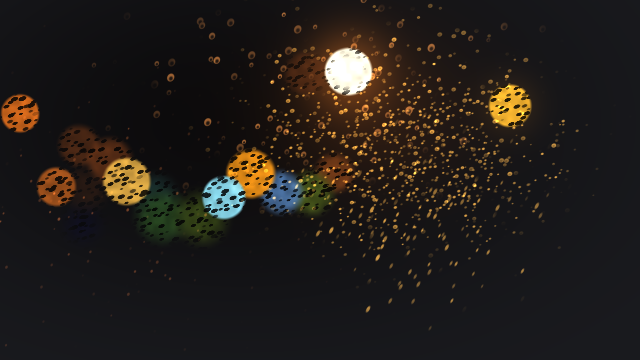
Write a Shadertoy shader that draws this background.

```glsl
float hash(vec2 p) {
    vec3 q = fract(p.xyx * 0.1031);
    q += dot(q, q.yzx + 33.33);
    return fract((q.x + q.y) * q.z);
}

float noise(vec2 p) {
    vec2 i = floor(p), f = fract(p);
    f = f * f * (3.0 - 2.0 * f);
    vec2 e = vec2(1.0, 0.0);
    return mix(mix(hash(i), hash(i + e), f.x),
               mix(hash(i + e.yx), hash(i + e.xx), f.x), f.y);
}

float disc(vec2 p, vec2 center, float radius, float blur) {
    return 1.0 - smoothstep(radius - blur, radius + blur, length(p - center));
}

float glow(vec2 p, vec2 center, vec2 spread) {
    vec2 d = (p - center) / spread;
    return exp(-dot(d, d));
}

// Lays a translucent bokeh disc, dirtied by drops, over a colour
vec3 bokeh(vec3 base, vec2 p, vec2 center, float radius, float blur,
           vec3 tint, float alpha, float dirt) {
    float mottling = 0.82 + 0.3 * noise(p * 60.0);
    vec3 lit = tint * mottling * (1.0 - dirt);
    return mix(base, lit, alpha * disc(p, center, radius, blur));
}

// Scattered drops: solid or ringed, drawn out along an axis
float drops(vec2 p, float cells, vec2 axis, float stretch, vec2 sizes,
            float hollow, float density) {
    vec2 q = p * cells, id = floor(q);
    float blur = max(0.05, 0.7 * cells / iResolution.y);
    float cover = 0.0;
    for (int y = -1; y <= 1; y++) {
        for (int x = -1; x <= 1; x++) {
            vec2 cell = id + vec2(x, y);
            vec2 d = q - cell - vec2(hash(cell), hash(cell + 47.3));
            d = vec2(dot(d, axis) / stretch, dot(d, vec2(-axis.y, axis.x)));
            float radius = mix(sizes.x, sizes.y, hash(cell + 91.7));
            float r = length(d);
            float shape = 1.0 - smoothstep(radius - blur, radius + blur, r);
            float rim = smoothstep(0.2, 0.85, length(d + 0.2 * radius) / radius);
            shape *= mix(1.0, rim, hollow);
            float present = smoothstep(0.0, 0.12, density - hash(cell + 17.1));
            float shine = mix(0.35, 1.0, hash(cell + 63.9));
            cover = max(cover, shape * present * shine);
        }
    }
    return cover;
}

void mainImage(out vec4 fragColor, in vec2 fragCoord) {
    vec2 p = fragCoord / iResolution.y;
    vec3 gold = vec3(0.96, 0.68, 0.24);
    vec3 amber = vec3(0.95, 0.58, 0.09);
    vec3 rust = vec3(0.43, 0.21, 0.09);
    vec3 green = vec3(0.23, 0.30, 0.09);
    vec2 lampPos = vec2(0.968, 0.801);

    // Night glass, deepest left of the middle
    vec3 col = vec3(0.102, 0.105, 0.122);
    col = mix(col, vec3(0.043, 0.039, 0.043), glow(p, vec2(0.68, 0.66), vec2(0.85, 0.50)));
    col += vec3(0.12, 0.055, 0.012) * glow(p, vec2(1.03, 0.69), vec2(0.27, 0.22));
    col += vec3(0.34, 0.17, 0.04) * glow(p, lampPos, vec2(0.11));
    col += vec3(0.12, 0.07, 0.01) * glow(p, vec2(1.417, 0.706), vec2(0.08));

    // Dark drops that block the lights
    vec2 slant = normalize(vec2(1.0, 0.38));
    float dirt = drops(p, 52.0, slant, 1.9, vec2(0.14, 0.30), 0.0, 0.85);
    dirt = smoothstep(0.1, 0.55, dirt) * 0.85;

    // Dim, soft lights
    col = bokeh(col, p, vec2(0.23, 0.375), 0.04, 0.04, vec2(0.05, 0.16).xxy, 0.5, dirt);
    col = bokeh(col, p, vec2(0.24, 0.48), 0.05, 0.035, rust, 0.25, dirt);
    col = bokeh(col, p, vec2(0.22, 0.595), 0.055, 0.012, rust, 0.60, dirt);
    col = bokeh(col, p, vec2(0.305, 0.555), 0.058, 0.016, rust, 0.75, dirt);
    col = bokeh(col, p, vec2(0.85, 0.796), 0.055, 0.015, rust, 0.50, dirt);
    col = bokeh(col, p, vec2(0.43, 0.457), 0.050, 0.030, vec3(0.12, 0.24, 0.23), 0.65, dirt);
    col = bokeh(col, p, vec2(0.45, 0.398), 0.062, 0.030, vec3(0.16, 0.29, 0.13), 0.85, dirt);
    col = bokeh(col, p, vec2(0.56, 0.395), 0.062, 0.034, green, 0.80, dirt);
    col = bokeh(col, p, vec2(0.93, 0.519), 0.050, 0.016, vec3(0.52, 0.26, 0.10), 0.80, dirt);
    col = bokeh(col, p, vec2(0.865, 0.463), 0.055, 0.022, vec3(0.30, 0.37, 0.11), 0.85, dirt);
    col = bokeh(col, p, vec2(0.782, 0.465), 0.056, 0.016, vec3(0.30, 0.46, 0.66), 0.88, dirt);

    // Bright lights
    col = bokeh(col, p, vec2(0.056, 0.685), 0.052, 0.005, vec3(0.88, 0.43, 0.11), 0.90, dirt);
    col = bokeh(col, p, vec2(0.157, 0.481), 0.053, 0.006, vec3(0.76, 0.38, 0.12), 0.80, dirt);
    col = bokeh(col, p, vec2(0.352, 0.496), 0.065, 0.006, vec3(0.92, 0.70, 0.28), 0.92, dirt);
    col = bokeh(col, p, vec2(0.697, 0.517), 0.066, 0.008, amber, 0.95, dirt);
    col = bokeh(col, p, vec2(0.622, 0.451), 0.059, 0.005, vec3(0.55, 0.87, 0.95), 0.95, dirt);
    col = bokeh(col, p, vec2(1.417, 0.706), 0.058, 0.005, vec3(1.0, 0.73, 0.19), 0.97, dirt);
    float lampDirt = dirt * smoothstep(0.035, 0.07, length(p - lampPos));
    col = bokeh(col, p, lampPos, 0.065, 0.005, vec3(1.18, 1.14, 1.02), 1.0, lampDirt);

    // Golden drops, from rings above to streaks below
    float clearOfLamp = 1.0 - disc(p, lampPos, 0.065, 0.005);
    float ringZone = 0.55 * glow(p, vec2(0.90, 0.80), vec2(0.42, 0.24));
    float beadZone = 0.80 * glow(p, vec2(1.10, 0.68), vec2(0.33, 0.24));
    float fineZone = 0.75 * glow(p, vec2(1.12, 0.56), vec2(0.34, 0.20));
    float streakZone = 0.70 * glow(p, vec2(1.14, 0.38), vec2(0.26, 0.19));
    float strayZone = 0.16 * glow(p, vec2(0.25, 0.42), vec2(0.55, 0.40));
    vec2 steep = normalize(vec2(0.5, 0.87));
    float rings = drops(p, 25.0, steep, 1.2, vec2(0.12, 0.25), 0.85, ringZone);
    float beads = drops(p + 3.1, 40.0, slant, 1.2, vec2(0.10, 0.23), 0.3, beadZone);
    float fine = drops(p + 7.7, 62.0, slant, 1.3, vec2(0.10, 0.22), 0.0, fineZone);
    float streaks = drops(p + 5.3, 34.0, steep, 2.2, vec2(0.07, 0.15), 0.0, streakZone);
    float strays = drops(p + 9.4, 45.0, steep, 1.3, vec2(0.08, 0.16), 0.0, strayZone);
    col += clearOfLamp * (gold * (0.85 * beads + 0.85 * fine + 0.80 * streaks)
         + vec3(0.62, 0.37, 0.16) * rings + rust * strays);

    fragColor = vec4(clamp(col, 0.0, 1.0), 1.0);
}
```
